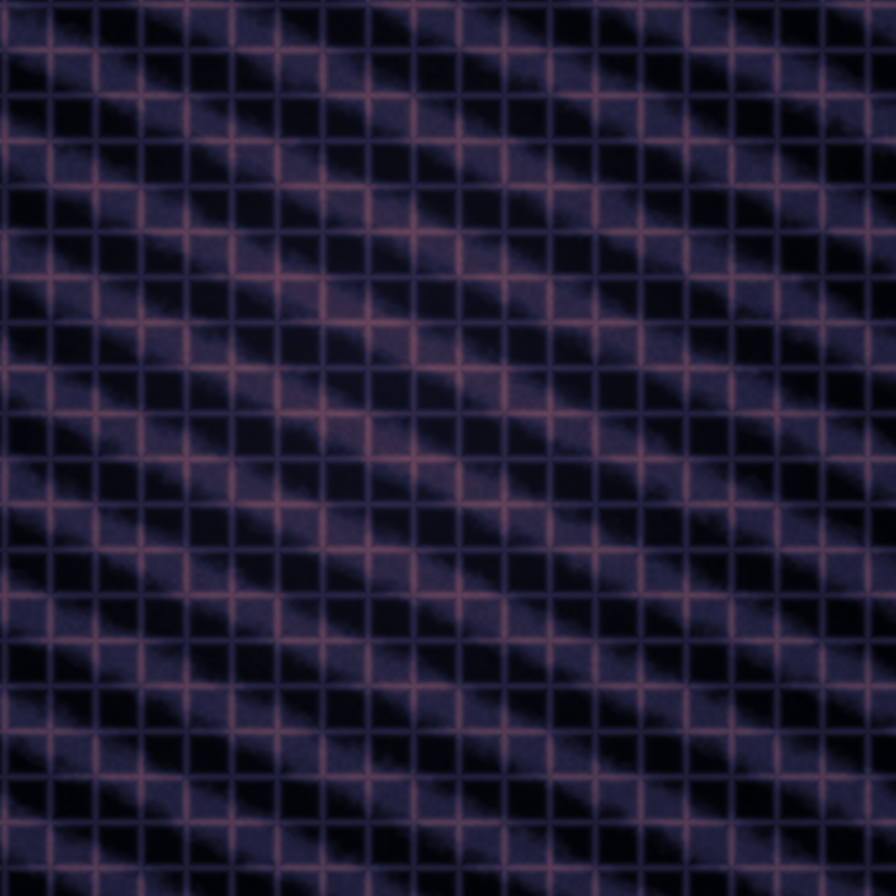
Reproduce this pattern procedurally as a Shadertoy shader.

```glsl
// Soft indigo square grid crossed by grainy diagonal mauve bands on near black.

// Grid, in canvas units
const float GRID_PITCH = 0.0507;
const vec2  GRID_ORIGIN = vec2(0.0054, 0.0315);
const float LINE_RADIUS = 0.0050;
const float LINE_GAIN = 0.42;

// Diagonal bands
const float BAND_PERIOD = 0.1276;   // vertical spacing
const float BAND_SLOPE = 0.5;       // fall per unit to the right
const float BAND_START = 0.9727;    // height of a band centre at the left edge
const float BAND_CORE = 0.08;       // in periods from the centre
const float BAND_EDGE = 0.36;
const float BAND_GAIN = 0.46;

// Wear and light
const float EDGE_WEAR = 0.16;
const float GRAIN_GAIN = 0.07;
const vec2  GLOW_CENTRE = vec2(0.42, 0.58);
const float GLOW_RADIUS = 0.36;
const float GLOW_GAIN = 0.19;

// Tone ramp
const vec3 NIGHT = vec3(0.004, 0.008, 0.022);
const vec3 INDIGO = vec3(0.130, 0.130, 0.250);
const vec3 MAUVE = vec3(0.370, 0.250, 0.345);

// Integer hash to 0..1
float hash(vec2 cell) {
    uvec2 q = uvec2(ivec2(cell)) * uvec2(1597334673u, 3812015801u);
    uint n = (q.x ^ q.y) * 1597334673u;
    n = (n ^ (n >> 15)) * 2246822519u;
    n ^= n >> 13;
    return float(n >> 8) / 16777216.0;
}

float valueNoise(vec2 p) {
    vec2 cell = floor(p);
    vec2 f = fract(p);
    f = f * f * (3.0 - 2.0 * f);
    float low = mix(hash(cell), hash(cell + vec2(1, 0)), f.x);
    float high = mix(hash(cell + vec2(0, 1)), hash(cell + vec2(1, 1)), f.x);
    return mix(low, high, f.y);
}

// Signed cloud noise around zero
float cloud(vec2 uv) {
    float sum = 0.0;
    float gain = 0.5;
    float scale = 45.0;
    for (int i = 0; i < 3; i++) {
        sum += gain * (valueNoise(uv * scale + float(i) * 17.0) - 0.5);
        gain *= 0.75;
        scale *= 1.9;
    }
    return sum;
}

float gridLines(vec2 uv) {
    vec2 toLine = abs(fract((uv - GRID_ORIGIN) / GRID_PITCH + 0.5) - 0.5) * GRID_PITCH;
    vec2 falloff = toLine / LINE_RADIUS;
    vec2 lines = exp(-falloff * falloff);
    return max(lines.x, lines.y);
}

float diagonalBands(vec2 uv, float wear) {
    float phase = (uv.y + BAND_SLOPE * uv.x - BAND_START) / BAND_PERIOD;
    float fromCentre = abs(fract(phase + 0.5) - 0.5) + wear * EDGE_WEAR;
    return 1.0 - smoothstep(BAND_CORE, BAND_EDGE, fromCentre);
}

void mainImage(out vec4 fragColor, in vec2 fragCoord) {
    vec2 uv = fragCoord / iResolution.y;

    // Layers
    float wear = cloud(uv);
    float grain = valueNoise(uv * 190.0 + 53.0) - 0.5;
    float line = gridLines(uv);
    float band = diagonalBands(uv, wear);
    vec2 toGlow = (uv - GLOW_CENTRE) / GLOW_RADIUS;
    float glow = exp(-dot(toGlow, toGlow));

    // Combined light
    float light = LINE_GAIN * line + BAND_GAIN * band + GLOW_GAIN * glow;
    light += GRAIN_GAIN * (grain + wear) * (0.4 + 0.6 * band);
    light = clamp(light, 0.0, 1.1);

    // Tone
    vec3 color = mix(NIGHT, INDIGO, min(2.0 * light, 1.0));
    color = mix(color, MAUVE, max(2.0 * light - 1.0, 0.0));
    fragColor = vec4(color, 1.0);
}
```
